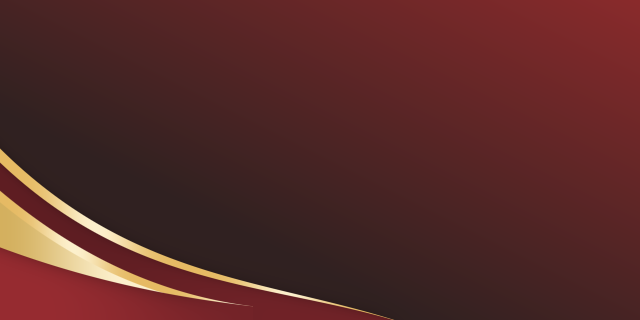
This background is drawn by a Shadertoy shader. Its source:

```glsl
// Dark crimson gradient with two tapering gold ribbons sweeping over a red corner.

const vec3 CHARCOAL  = vec3(0.19, 0.13, 0.128);
const vec3 CRIMSON   = vec3(0.54, 0.165, 0.17);
const vec3 MAROON    = vec3(0.37, 0.115, 0.135);
const vec3 RED       = vec3(0.59, 0.17, 0.19);
const vec3 GOLD      = vec3(0.90, 0.73, 0.39);
const vec3 DEEP_GOLD = vec3(0.83, 0.69, 0.37);
const vec3 CREAM     = vec3(0.99, 0.94, 0.80);

// Height of a cubic curve at x; k holds the constant to cubic terms.
float cubic(float x, vec4 k) {
    return k.x + x * (k.y + x * (k.z + x * k.w));
}

// Smooth coverage of the region below a curve of the given height.
float below(float y, float height, float slope, float pixel) {
    float dist = (height - y) / sqrt(1.0 + slope * slope);
    return smoothstep(-0.7 * pixel, 0.7 * pixel, dist);
}

// Metallic sheen that swings between gold and cream along x.
vec3 sheen(float x, float peak, float period) {
    float wave = 0.5 + 0.5 * cos(6.28318 * (x - peak) / period);
    return mix(GOLD, CREAM, wave * wave);
}

// Diagonal gradient from the charcoal sweep to the bright upper corner.
vec3 backdrop(vec2 p) {
    float diagonal = 0.5 * p.x + p.y;
    return mix(CHARCOAL, CRIMSON, clamp((diagonal - 0.66) / 1.34, 0.0, 1.0));
}

void mainImage(out vec4 fragColor, in vec2 fragCoord) {
    // The canvas spans 2 by 1 units.
    vec2 p = fragCoord / iResolution.xy * vec2(2.0, 1.0);
    float pixel = 1.0 / iResolution.y;
    float x = p.x;
    float y = p.y;

    // Ribbon edges, from the top downwards.
    float outerTop = cubic(x, vec4(0.536, -0.989, 0.802, -0.286));
    float taper = clamp(1.0 - x / 1.28, 0.0, 1.0);
    float outerBase = outerTop - 0.044 * pow(taper, 1.2);
    float innerTop = cubic(x, vec4(0.404, -0.842, 0.554, -0.085));
    float innerBase = cubic(x, vec4(0.227, -0.3725, 0.198, -0.027));
    float stripTaper = clamp(1.0 - x / 0.85, 0.0, 1.0);
    float stripBase = innerTop - 0.036 * sqrt(stripTaper);
    float slope = -0.95 + 1.2 * min(x, 0.8);

    // Backdrop with a soft shade above the outer ribbon.
    vec3 color = backdrop(p);
    float rise = max(y - outerTop, 0.0);
    float inSweep = 1.0 - smoothstep(1.15, 1.32, x);
    color *= 1.0 - 0.14 * exp(-rise * 50.0) * inSweep;

    // Outer ribbon and the maroon gap under it.
    float outerMask = below(y, outerTop, slope, pixel) * step(x, 1.30);
    color = mix(color, sheen(x, 0.30, 0.60), outerMask);
    float gapMask = below(y, outerBase, slope, pixel) * step(x, 1.30);
    vec3 gap = mix(MAROON, vec3(0.44, 0.135, 0.155), smoothstep(0.2, 0.9, x));
    gap *= 1.0 - 0.15 * exp(-max(outerBase - y, 0.0) * 70.0);
    color = mix(color, gap, gapMask);

    // Inner ribbon: a bright strip over a wide fading fill.
    float innerMask = below(y, innerTop, slope, pixel) * step(x, 0.79);
    color = mix(color, sheen(x, 0.23, 0.50), innerMask);
    float fillMask = below(y, stripBase, slope, pixel) * step(x, 0.79);
    vec3 fill = mix(DEEP_GOLD, CREAM, smoothstep(0.0, 0.40, x));
    color = mix(color, fill, fillMask);

    // Red corner below the inner ribbon.
    float cornerMask = below(y, innerBase, -0.3, pixel) * step(x, 0.79);
    vec3 corner = mix(RED, vec3(0.44, 0.135, 0.155), smoothstep(0.1, 0.9, x));
    corner *= 1.0 - 0.18 * exp(-max(innerBase - y, 0.0) * 45.0) * (1.0 - smoothstep(0.5, 0.79, x));
    color = mix(color, corner, cornerMask);

    fragColor = vec4(color, 1.0);
}
```
